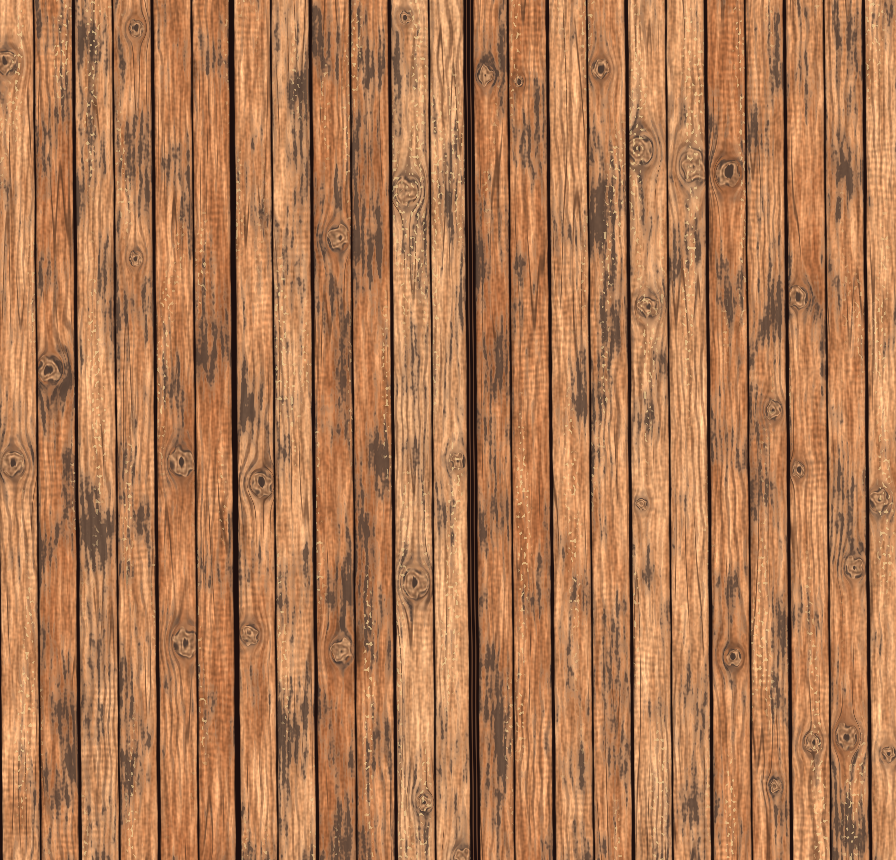
This texture is drawn by a WebGL 2 fragment shader. Its source:

```glsl
#version 300 es
precision highp float;
// Weathered timber wall: narrow upright strips, paired into boards by wider gaps.
// Stretched gradient noise makes grain and stains; knots bend the grain like a
// stream flowing round a disc. All lengths are fractions of the canvas width.
uniform vec2 u_resolution;
out vec4 fragColor;

const float PITCH = 0.0441;   // strip width
const float LEAN = 0.0085;    // slight tilt of the wall
const vec3 HONEY = vec3(0.93, 0.70, 0.50);
const vec3 AMBER = vec3(0.88, 0.58, 0.37);
const vec3 RUSSET = vec3(0.71, 0.43, 0.26);
const vec3 TAN = vec3(0.66, 0.50, 0.38);
const vec3 UMBER = vec3(0.43, 0.28, 0.19);
const vec3 SOOT = vec3(0.27, 0.21, 0.18);
const vec3 GAP = vec3(0.11, 0.06, 0.05);

// Lightness of each strip, left to right
const float TONE[24] = float[24](0.60, 0.25, 0.65, 0.50, 0.28, 0.20, 0.50, 0.78,
  0.25, 0.30, 1.00, 0.90, 0.28, 0.25, 0.62, 0.52, 0.80, 0.70, 0.28, 0.50,
  0.45, 0.50, 0.70, 0.60);

float hash(vec2 p) {
  vec3 q = fract(vec3(p.xyx) * 0.1031);
  q += dot(q, q.yzx + 33.33);
  return fract((q.x + q.y) * q.z);
}

float gradientDot(vec2 cell, vec2 offset) {
  float angle = 6.2832 * hash(cell);
  return dot(vec2(cos(angle), sin(angle)), offset);
}

float noise(vec2 p) {
  vec2 i = floor(p), f = p - i;
  vec2 w = f * f * f * (f * (f * 6.0 - 15.0) + 10.0);
  vec2 e = vec2(1.0, 0.0);
  float low = mix(gradientDot(i, f), gradientDot(i + e, f - e), w.x);
  float high = mix(gradientDot(i + e.yx, f - e.yx), gradientDot(i + 1.0, f - 1.0), w.x);
  return 1.4 * mix(low, high, w.y);
}

float fbm(vec2 p) {
  float sum = 0.0, gain = 0.6;
  for (int i = 0; i < 4; i++) {
    sum += gain * noise(p);
    p = p * 2.03 + 17.3;
    gain *= 0.6;
  }
  return sum;
}

// Offset from the nearest knot (xy) and its radius (z, zero when absent)
vec3 findKnot(vec2 q, float strip) {
  const float CELL = 0.23;
  float row = q.y / CELL + hash(vec2(strip, 3.0));
  vec2 key = vec2(strip + 5.0, floor(row) + 11.0);
  vec2 centre = vec2(0.5 * (hash(key + 20.0) - 0.5) * PITCH,
                     mix(0.25, 0.75, hash(key + 40.0)) * CELL);
  float radius = mix(0.005, 0.0145, hash(key + 60.0)) * step(0.64, hash(key + 80.0));
  return vec3(q.x - centre.x, fract(row) * CELL - centre.y, radius);
}

// Surface of one strip; q.x is measured from its centre line
vec3 wood(vec2 q, float strip, float tone) {
  vec2 seed = vec2(strip * 7.31, strip * 3.77 + 40.0);
  vec3 knot = findKnot(q, strip);
  vec2 k = knot.xy * vec2(1.0, 0.8);
  float r2 = knot.z * knot.z, d2 = dot(k, k);
  float flow = q.x - 1.6 * k.x * r2 / max(d2, r2 + 1e-7) * exp(-d2 * 600.0);

  // Growth rings, fibres and fine pores
  float sway = 10.0 * noise(vec2(q.x * 22.0, q.y * 3.2) + seed);
  float ring = 0.5 + 0.5 * sin(flow * 780.0 + sway + 2.5 * noise(q * vec2(70.0, 26.0) + seed));
  float fibre = fbm(vec2(flow * 130.0, q.y * 11.0) + seed);
  float pore = noise(vec2(flow * 330.0, q.y * 70.0) + seed);
  float speck = noise(q * vec2(290.0, 250.0) + seed + 50.0);
  float broad = fbm(q * vec2(14.0, 4.0) + seed + 9.0);
  vec3 col = mix(RUSSET, AMBER, clamp(tone * 1.1 + 0.2 + 0.9 * broad, 0.0, 1.0));
  col = mix(col, HONEY, clamp(tone * 0.8 + 0.7 * fibre + 0.3 * broad, 0.0, 0.95));
  float late = smoothstep(0.45, 1.0, ring + 0.3 * pore);
  col = mix(col, UMBER, late * clamp(0.36 + 0.7 * broad - 0.12 * tone, 0.08, 0.65));
  col *= 1.0 + 0.3 * fibre + 0.16 * pore + 0.13 * speck;

  // Sparse long drying cracks
  float vein = abs(noise(vec2(flow * 75.0, q.y * 3.0) + seed + 70.0));
  float open = smoothstep(0.0, 0.3, noise(q * vec2(25.0, 7.0) + seed + 33.0));
  col = mix(col, UMBER * 0.8, 0.7 * open * smoothstep(0.07, 0.01, vein));

  // Faint saw marks across the strip
  float saw = sin(q.y * 800.0 + 4.0 * noise(q * 30.0 + seed));
  col *= 1.0 + 0.06 * saw * smoothstep(0.0, 0.4, noise(q * vec2(20.0, 6.0) + seed + 30.0));

  // Grey and black weathering, ragged along the fibres
  float ragged = 0.6 * fibre + 0.28 * pore + 0.2 * speck + 0.25 * (ring - 0.5);
  float stain = 1.15 * fbm(q * vec2(20.0, 8.0) + seed + 60.0) + ragged;
  float wear = mix(0.36, -0.02, hash(vec2(strip, 91.0))) + 0.12 * (tone - 0.5);
  col = mix(col, TAN * 0.9, 0.5 * smoothstep(wear - 0.2, wear + 0.15, stain));
  col = mix(col, SOOT, 0.72 * smoothstep(wear + 0.1, wear + 0.45, stain));

  // Knot: grey halo, uneven ringed face, broken rim and cracked heart
  float present = step(0.001, knot.z);
  float size = max(knot.z, 0.001);
  float wobble = noise(k / size * 1.3 + seed);
  float d = sqrt(d2) / size * (1.0 + 0.4 * wobble);
  float smudge = exp(-0.35 * d * d) * (0.55 + ragged);
  col = mix(col, SOOT, present * clamp(smudge, 0.0, 0.7));
  float turns = 0.5 + 0.5 * sin(d * 13.0 + 3.0 * wobble + 3.0 * fibre);
  vec3 face = mix(HONEY * 0.95, UMBER, 0.15 + 0.5 * turns) * (1.0 + 0.3 * speck);
  face = mix(face, SOOT, smoothstep(0.3, 0.1, d + 0.6 * fibre));
  col = mix(col, face, 0.85 * present * smoothstep(1.0, 0.85, d));
  float rim = smoothstep(0.2, 0.0, abs(d - 0.95)) * smoothstep(-0.4, 0.3, wobble + pore);
  col = mix(col, SOOT, 0.7 * present * rim);

  // Tiny pale dried flecks, densest on the lightest strips
  float zone = noise(q * vec2(45.0, 4.0) + seed + 80.0) + 0.3 * tone;
  float fleck = smoothstep(0.28, 0.5, noise(q * vec2(300.0, 210.0) + seed));
  return mix(col, vec3(0.97, 0.82, 0.58), 0.7 * fleck * smoothstep(0.3, 0.65, zone));
}

void main() {
  vec2 p = gl_FragCoord.xy / u_resolution.x;
  float pixel = 1.0 / u_resolution.x;
  float u = (p.x + LEAN * p.y - 0.0015) / PITCH;
  float strip = clamp(floor(u), 0.0, 23.0);
  vec3 col = wood(vec2((u - strip - 0.5) * PITCH, p.y), strip, TONE[int(strip)]);

  // Gaps: wide at board edges, thin at the groove inside each board
  float joint = floor(u + 0.5);
  float edge = (u - joint) * PITCH + 0.0006 * noise(vec2(joint * 5.3, p.y * 14.0));
  float gap = mod(joint, 2.0) < 0.5 ? 0.0017 : 0.0009;
  gap = joint == 12.0 ? 0.0056 : joint == 6.0 ? 0.003 : gap;
  gap += 0.0004 * noise(vec2(joint * 3.1 + 9.0, p.y * 45.0));
  float beyond = abs(edge) - gap;
  col *= 1.0 - 0.3 * exp(-max(beyond, 0.0) * 700.0);
  float lip = smoothstep(0.0016, 0.0, abs(beyond - 0.002)) * step(edge, 0.0);
  col = mix(col, AMBER, 0.4 * lip);

  // The widest gap shows two thin slivers of wood inside
  float sliver = joint == 12.0 ? smoothstep(0.0011, 0.0003, abs(abs(edge) - 0.0021)) : 0.0;
  vec3 hollow = mix(GAP, UMBER, 0.85 * sliver);
  col = mix(hollow, col, smoothstep(-0.7 * pixel, 0.7 * pixel, beyond));
  fragColor = vec4(clamp(col, 0.0, 1.0), 1.0);
}
```
